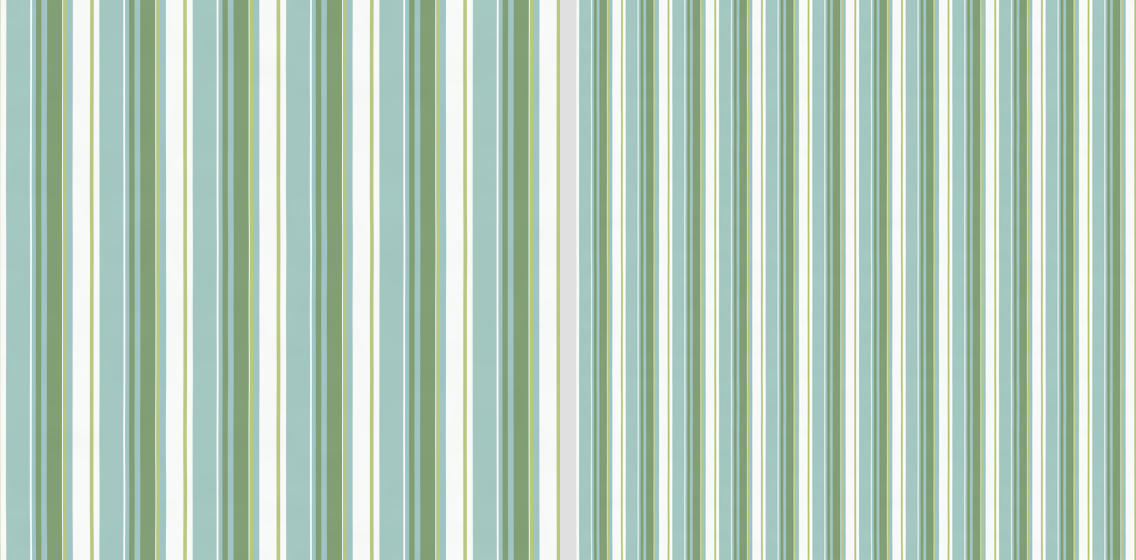
Left: one tile. Right: repeated 2 by 2.
A WebGL 1 fragment shader for this pattern:

```glsl
precision highp float;

uniform vec2 u_resolution;

float hash(vec2 p) {
    vec3 q = fract(vec3(p.xyx) * 0.1031);
    q += dot(q, q.yzx + 33.33);
    return fract((q.x + q.y) * q.z);
}

// Value noise that wraps after "period" cells
float wrapNoise(vec2 p, vec2 period) {
    vec2 cell = floor(p);
    vec2 f = fract(p);
    f = f * f * (3.0 - 2.0 * f);
    vec2 lo = mod(cell, period);
    vec2 hi = mod(cell + 1.0, period);
    return mix(mix(hash(lo), hash(vec2(hi.x, lo.y)), f.x),
               mix(hash(vec2(lo.x, hi.y)), hash(hi), f.x), f.y);
}

// Smoothed coverage of a stripe from left to right
float stripe(float x, float left, float right, float blur) {
    return clamp((x - left) / blur + 0.5, 0.0, 1.0)
         - clamp((x - right) / blur + 0.5, 0.0, 1.0);
}

void main() {
    vec2 uv = gl_FragCoord.xy / u_resolution;

    // Six repeats, each 128 units wide, cut inside a white stripe
    float across = uv.x * 768.0 - 4.0;
    float repeatId = mod(floor(across / 128.0), 6.0);
    float x = mod(across, 128.0) + 4.0;
    float blur = 768.0 / u_resolution.x * 1.1;

    // Slight drift of the edges, different in each repeat
    x += 0.5 * (wrapNoise(vec2(repeatId, uv.y * 9.0), vec2(6.0, 9.0)) - 0.5);

    vec3 white = vec3(0.968, 0.978, 0.97);
    vec3 aqua = vec3(0.64, 0.78, 0.755);
    vec3 paleBlue = vec3(0.625, 0.77, 0.765);
    vec3 green = vec3(0.51, 0.62, 0.46);
    vec3 lime = vec3(0.73, 0.78, 0.5);

    // Broad aqua band, then the green group on pale blue
    vec3 color = mix(white, aqua, stripe(x, 8.4, 41.2, blur));
    color = mix(color, paleBlue, stripe(x, 43.7, 99.7, blur));
    color = mix(color, green, stripe(x, 49.2, 56.6, blur));
    color = mix(color, green, stripe(x, 64.4, 85.2, blur));
    color = mix(color, white, stripe(x, 85.2, 86.6, blur));
    color = mix(color, lime, stripe(x, 86.6, 91.2, blur));

    // Thin lime line inside the white band
    color = mix(color, lime, stripe(x, 123.4, 128.4, blur));

    // Faint mottling
    color += 0.01 * (wrapNoise(uv * 24.0, vec2(24.0)) - 0.5);

    gl_FragColor = vec4(color, 1.0);
}
```
